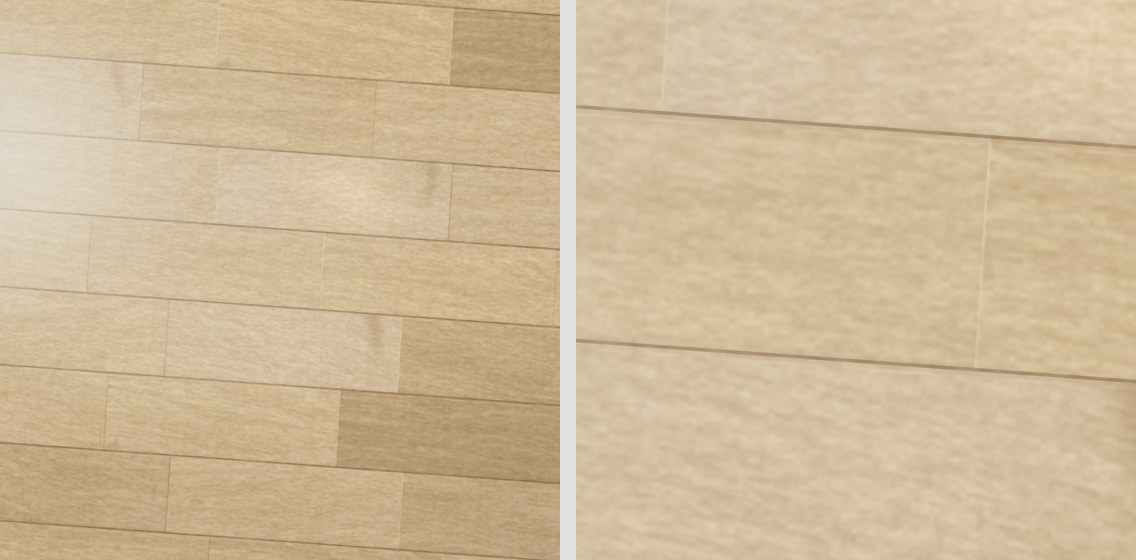
Left: the whole. Right: its middle third, enlarged.
Give the GLSL for this texture, as a WebGL 1 fragment shader.

```glsl
precision highp float;
// Pale wooden floor: slightly tilted rows of equal planks with staggered ends.
// Each plank has its own shade and warped noise grain; the palest carry a knot
// streak. Seams, end joints and soft window light are laid over the wood.

uniform vec2 u_resolution;

const float ROW_HEIGHT = 0.1393;
const float PLANK_LENGTH = 0.418;
const float FIRST_SEAM = 0.0938;
const float SEAM_SLOPE = 0.073;
const float JOINT_LEAN = 0.065;
const float SEAM_HALF_WIDTH = 0.0009;
const float JOINT_HALF_WIDTH = 0.0007;
const float PORE_STRENGTH = 0.085;
const float FIBRE_STRENGTH = 0.06;

// Per-row values over a cycle of eight rows: joint position, then plank shades
const vec4 JOINTS_A = vec4(0.393, 0.264, 0.410, 0.189);
const vec4 JOINTS_B = vec4(0.337, 0.237, 0.357, 0.437);
const vec4 LEFT_A = vec4(0.50, 0.05, 0.30, 0.35);
const vec4 LEFT_B = vec4(0.40, 0.45, 0.66, 0.55);
const vec4 MIDDLE_A = vec4(0.50, 0.62, 0.05, 0.40);
const vec4 MIDDLE_B = vec4(0.05, 0.45, 0.45, 0.62);
const vec4 RIGHT_A = vec4(0.85, 0.40, 0.35, 0.50);
const vec4 RIGHT_B = vec4(0.78, 0.85, 0.65, 0.50);

const vec3 PALE_WOOD = vec3(0.82, 0.735, 0.605);
const vec3 HONEY_WOOD = vec3(0.81, 0.715, 0.555);
const vec3 DARK_WOOD = vec3(0.71, 0.60, 0.445);
const vec3 KNOT_BROWN = vec3(0.60, 0.46, 0.30);
const vec3 SEAM_BROWN = vec3(0.53, 0.41, 0.27);
const vec3 EDGE_LIGHT = vec3(0.90, 0.84, 0.72);
const vec3 WINDOW_GLOW = vec3(0.90, 0.89, 0.86);

float hash(vec2 p) {
  return fract(sin(dot(p, vec2(127.1, 311.7))) * 43758.5453);
}

float noise(vec2 p) {
  vec2 i = floor(p);
  vec2 f = fract(p);
  f = f * f * (3.0 - 2.0 * f);
  return mix(mix(hash(i), hash(i + vec2(1.0, 0.0)), f.x),
             mix(hash(i + vec2(0.0, 1.0)), hash(i + vec2(1.0, 1.0)), f.x), f.y);
}

float blob(vec2 p, vec2 center, vec2 radius) {
  vec2 d = (p - center) / radius;
  return exp(-dot(d, d));
}

// Pick the value belonging to one row of the cycle
float rowValue(vec4 a, vec4 b, float index) {
  vec4 slots = vec4(0.0, 1.0, 2.0, 3.0);
  vec4 inA = step(abs(slots - index), vec4(0.5));
  vec4 inB = step(abs(slots + 4.0 - index), vec4(0.5));
  return dot(a, inA) + dot(b, inB);
}

float line(float dist, float halfWidth, float pixel) {
  return 1.0 - smoothstep(halfWidth - 0.5 * pixel, halfWidth + pixel, dist);
}

void main() {
  vec2 p = gl_FragCoord.xy / u_resolution;
  p.y = 1.0 - p.y; // measured downward from the top
  float pixel = 1.0 / min(u_resolution.x, u_resolution.y);

  // Plank layout
  float rows = (p.y - SEAM_SLOPE * p.x - FIRST_SEAM) / ROW_HEIGHT;
  float row = floor(rows);
  float across = fract(rows) * ROW_HEIGHT;
  float index = mod(row + 1.0, 8.0);
  float run = (p.x + JOINT_LEAN * p.y - rowValue(JOINTS_A, JOINTS_B, index)) / PLANK_LENGTH;
  float plank = floor(run);
  float along = fract(run) * PLANK_LENGTH;
  vec2 local = vec2(along, across);
  float seed = hash(vec2(plank, row) + 3.7);
  vec2 shift = vec2(seed * 41.0, seed * 67.0);

  // Plank shade
  float shade = rowValue(MIDDLE_A, MIDDLE_B, index);
  if (plank < -0.5) shade = rowValue(LEFT_A, LEFT_B, index);
  if (plank > 0.5) shade = rowValue(RIGHT_A, RIGHT_B, index);
  vec3 color = mix(PALE_WOOD, HONEY_WOOD, clamp(shade * 2.0, 0.0, 1.0));
  color = mix(color, DARK_WOOD, clamp(shade * 2.0 - 1.0, 0.0, 1.0));

  // Grain: broad clouds, warped rings, fibres and pores
  float cloud = noise(local * vec2(7.0, 22.0) + shift);
  float slant = across + (seed - 0.5) * 0.35 * along;
  float rings = noise(vec2(along * 5.0, slant * 130.0 + cloud * 5.0) + shift);
  float fibres = noise(vec2(along * 75.0, slant * 270.0) + shift);
  float pores = 0.6 * noise(local * vec2(190.0, 260.0) + shift)
              + 0.4 * noise(local * vec2(330.0, 410.0) + shift.yx);
  float grain = 0.035 * (cloud - 0.5) + mix(0.02, 0.07, shade) * (rings - 0.5)
              + FIBRE_STRENGTH * (fibres - 0.5) + PORE_STRENGTH * (pores - 0.5);
  color += grain * vec3(0.85, 1.0, 1.15);

  // Knot streaks and small flecks
  float bend = 0.025 * (noise(vec2(across * 30.0, seed * 9.0)) - 0.5);
  float streak = blob(local, vec2(PLANK_LENGTH - 0.04 + bend, 0.025), vec2(0.012, 0.05));
  streak *= step(shade, 0.1) * (0.3 + 0.7 * rings);
  float fleck = smoothstep(0.93, 0.99, noise(local * vec2(60.0, 38.0) + shift));
  color = mix(color, KNOT_BROWN, 0.45 * streak + 0.16 * fleck);

  // End joints: faint and broken, some dark, some catching light
  float joint = hash(vec2(floor(run + 0.5), row) + 8.3);
  float jointDist = min(along, PLANK_LENGTH - along);
  vec3 jointColor = mix(SEAM_BROWN, EDGE_LIGHT, step(0.62, joint));
  float jointWear = (0.2 + 0.25 * joint) * (0.5 + 0.8 * noise(vec2(p.y * 90.0, joint * 30.0)));
  color = mix(color, jointColor, jointWear * line(jointDist, JOINT_HALF_WIDTH, pixel));

  // Long seams, worn along their length, with a soft shadow and a lit edge
  float seamId = floor(rows + 0.5) * 5.0;
  float seamDist = min(across, ROW_HEIGHT - across);
  float wear = 0.32 + 0.28 * noise(vec2(p.x * 9.0, seamId)) + 0.28 * noise(vec2(p.x * 130.0, seamId));
  float edgeWear = 0.45 * noise(vec2(p.x * 70.0, seamId + 2.0));
  color = mix(color, EDGE_LIGHT, edgeWear * line(abs(across - 0.0045), 0.0008, pixel));
  color = mix(color, SEAM_BROWN, 0.16 * exp(-seamDist / 0.003));
  color = mix(color, SEAM_BROWN, wear * line(seamDist, SEAM_HALF_WIDTH, pixel));

  // Window light from the left, a small reflection, falloff to the bottom
  float glow = 0.60 * blob(p, vec2(-0.03, 0.27), vec2(0.26, 0.25))
             + 0.20 * blob(p, vec2(0.30, 0.38), vec2(0.48, 0.34));
  color = mix(color, WINDOW_GLOW, glow);
  color += vec3(0.06, 0.055, 0.05) * blob(p, vec2(0.63, 0.35), vec2(0.075, 0.05));
  color *= 1.0 - 0.05 * smoothstep(0.6, 1.0, p.y) - 0.02 * smoothstep(0.6, 1.0, p.x);
  gl_FragColor = vec4(clamp(color, 0.0, 1.0), 1.0);
}
```
